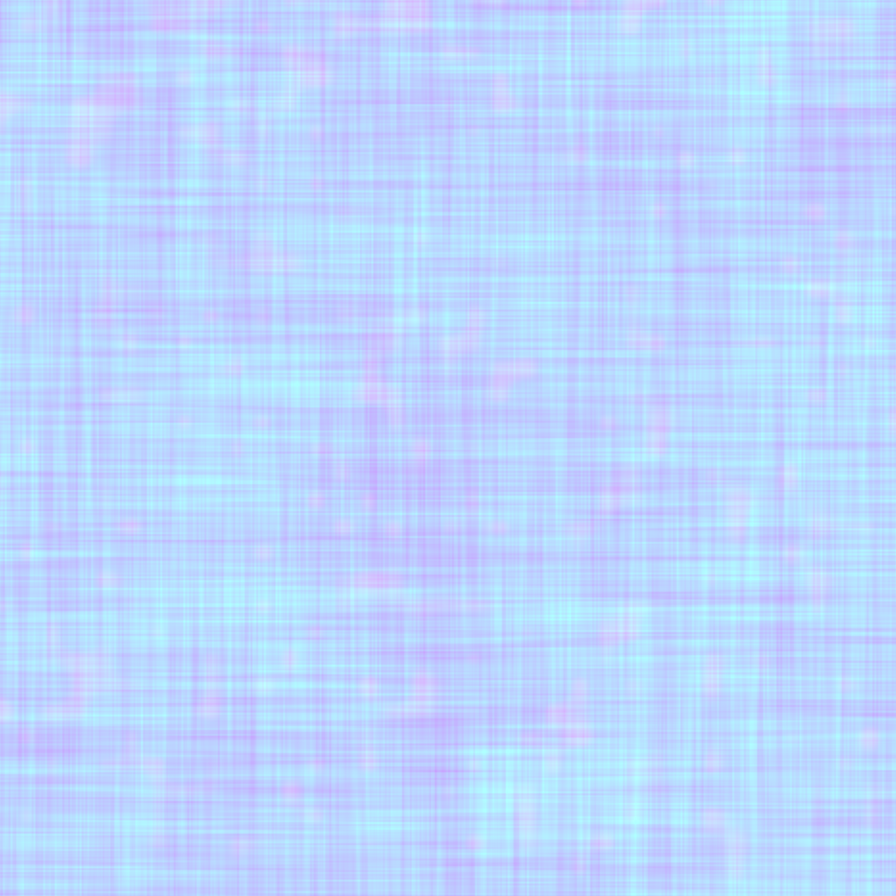
This texture is drawn by a Shadertoy shader. Its source:

```glsl
const float PI = 3.14159265;
const vec3 BASE_BLUE = vec3(0.731, 0.840, 1.0);
const vec3 TONE_AXIS = vec3(-0.27, 1.0, 0.0);
const vec3 PINK_SHIFT = vec3(0.085, -0.010, 0.0);

float hash(vec2 p) {
    vec3 q = fract(vec3(p.xyx) * 0.1031);
    q += dot(q, q.yzx + 33.33);
    return fract((q.x + q.y) * q.z);
}

float valueNoise(vec2 p) {
    vec2 cell = floor(p);
    vec2 f = smoothstep(0.0, 1.0, p - cell);
    float low = mix(hash(cell), hash(cell + vec2(1.0, 0.0)), f.x);
    float high = mix(hash(cell + vec2(0.0, 1.0)), hash(cell + 1.0), f.x);
    return mix(low, high, f.y);
}

// One thread: its shade drifts along the length from a random phase
float threadShade(float along, float row, float seed) {
    float x = along + 7.0 * hash(vec2(row, seed + 0.5));
    float cell = floor(x);
    float f = smoothstep(0.0, 1.0, x - cell);
    vec2 key = vec2(cell + seed * 17.0, row);
    return mix(hash(key), hash(key + vec2(1.0, 0.0)), f) - 0.5;
}

// Neighbouring threads blended across their width
float threadLayer(vec2 p, float seed) {
    float row = floor(p.y);
    float f = smoothstep(0.0, 1.0, p.y - row);
    return mix(threadShade(p.x, row, seed), threadShade(p.x, row + 1.0, seed), f);
}

// Coarse to fine threads running along the x axis
float threads(vec2 uv, float seed) {
    float sum = 0.0;
    float density = 24.0;
    float weight = 0.55;
    for (int i = 0; i < 5; i++) {
        float layer = float(i);
        vec2 scale = vec2(4.0 + 1.4 * layer, density);
        sum += weight * threadLayer(uv * scale, seed + layer);
        density *= 2.1;
        weight += 0.14;
    }
    return sum;
}

// Broad darker bands at the edges and through the middle
float band(float x) {
    return pow(abs(cos(2.0 * PI * x)), 14.0);
}

// Small soft spots, thinned out by a threshold
float spots(vec2 uv) {
    float fine = valueNoise(uv * 34.0 + 51.0);
    float broad = valueNoise(uv * 9.0 + 13.0);
    return smoothstep(0.66, 1.05, fine + 0.25 * (broad - 0.5));
}

void mainImage(out vec4 fragColor, in vec2 fragCoord) {
    vec2 uv = fragCoord / iResolution.xy;

    // Crossed weave
    float weave = 1.08 * threads(uv, 3.0) + 0.95 * threads(uv.yx, 41.0);
    float cloud = valueNoise(uv * 7.0 + 29.0) - 0.5;
    float tone = 0.080 * weave + 0.025 * cloud;
    tone -= 0.013 * (band(uv.x) + band(uv.y)) - 0.005;

    // Violet to cyan shading with faint pink flecks
    vec3 color = BASE_BLUE + TONE_AXIS * tone;
    color += PINK_SHIFT * spots(uv);
    fragColor = vec4(clamp(color, 0.0, 1.0), 1.0);
}
```
